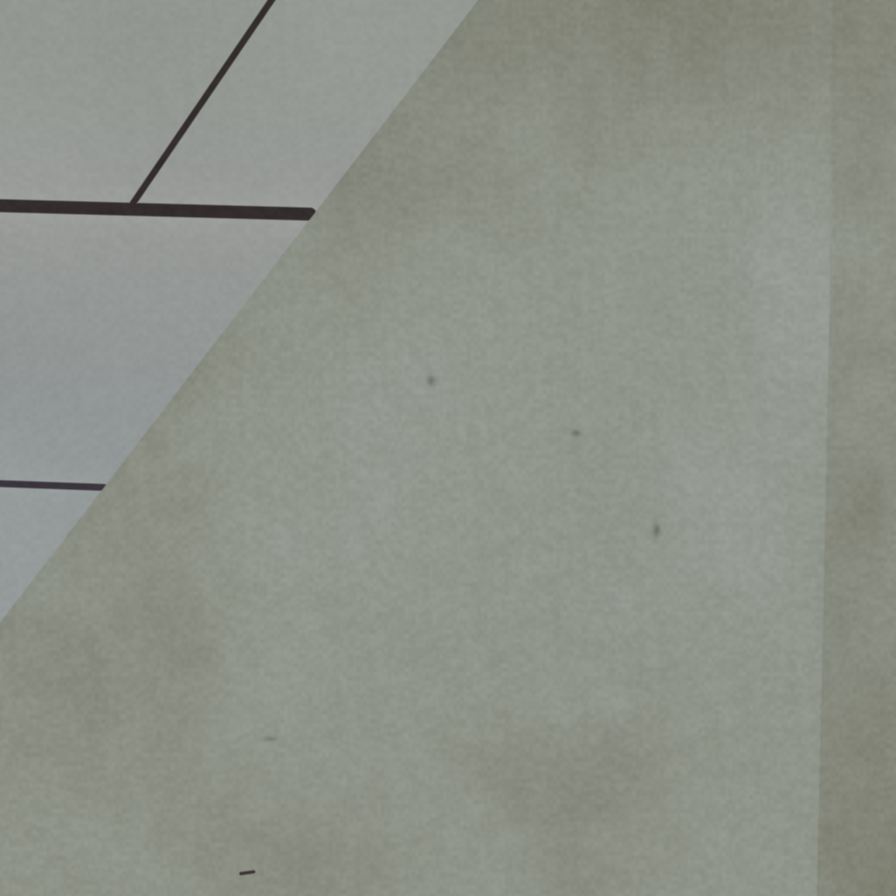
Write a Shadertoy shader that draws this texture.

```glsl
// A weathered concrete wall meets pale tiles along a slanted edge at upper left.
// Distance functions draw the joints and specks; soft blobs and layered value
// noise stain the concrete, and a faint seam marks the darker right strip.
#define CONCRETE vec3(0.560, 0.578, 0.537)
#define STAIN vec3(0.475, 0.480, 0.420)
#define BLOOM vec3(0.605, 0.628, 0.605)
#define TILE vec3(0.588, 0.600, 0.588)
#define JOINT vec3(0.200, 0.175, 0.175)
#define MOTTLE 0.42
#define GRAIN 0.026
#define EDGE_X 0.0
#define EDGE_Y 0.305
#define EDGE_LEAN 0.768

float hash(vec2 p) {
    return fract(sin(dot(p, vec2(127.1, 311.7))) * 43758.545);
}

float noise(vec2 p) {
    vec2 i = floor(p), f = fract(p);
    f = f * f * (3.0 - 2.0 * f);
    return mix(mix(hash(i), hash(i + vec2(1, 0)), f.x),
               mix(hash(i + vec2(0, 1)), hash(i + vec2(1, 1)), f.x), f.y);
}

float fbm(vec2 p) {
    float sum = 0.0, amp = 0.5;
    for (int i = 0; i < 5; i++) {
        sum += amp * noise(p);
        p = mat2(1.6, 1.2, -1.2, 1.6) * p + 7.3;
        amp *= 0.5;
    }
    return sum;
}

// Soft elliptical patch, 1 at its centre
float blob(vec2 p, vec2 centre, vec2 radius) {
    vec2 q = (p - centre) / radius;
    return exp(-dot(q, q));
}

float segment(vec2 p, vec2 a, vec2 b) {
    vec2 d = b - a;
    return length(p - a - d * clamp(dot(p - a, d) / dot(d, d), 0.0, 1.0));
}

float stroke(float dist, float halfWidth, float soft) {
    return 1.0 - smoothstep(halfWidth - soft, halfWidth + soft, dist);
}

vec3 concrete(vec2 p, float soft) {
    float seamX = 0.913 + 0.022 * min(p.y, 0.68);
    float strip = smoothstep(-0.004, 0.004, p.x - seamX);
    float below = 1.0 - smoothstep(0.62, 0.74, p.y);

    // Broad tone: negative is stained, positive is bleached
    float tone = MOTTLE * 2.2 * (fbm(p * vec2(6.0, 5.0) + 3.0) - 0.49);
    tone += MOTTLE * (noise(p * vec2(38.0, 30.0)) - 0.5) * 0.4;
    tone -= 0.60 * blob(p, vec2(0.60, 1.02), vec2(0.24, 0.17));
    tone -= 0.42 * blob(p, vec2(0.43, 0.79), vec2(0.09, 0.10));
    tone -= 0.22 * blob(p, vec2(0.80, 0.92), vec2(0.16, 0.14));
    tone -= 0.25 * blob(p, vec2(0.66, 0.08), vec2(0.14, 0.12));
    tone -= 0.20 * blob(p, vec2(0.14, 0.28), vec2(0.12, 0.10));
    tone -= 0.20 * blob(p, vec2(0.38, 0.04), vec2(0.12, 0.05));
    tone += 0.50 * blob(p, vec2(0.89, 0.66), vec2(0.06, 0.13)) * (1.0 - strip);
    tone += 0.28 * blob(p, vec2(0.52, 0.45), vec2(0.24, 0.16));
    tone += 0.30 * blob(p, vec2(0.36, 0.20), vec2(0.18, 0.12));
    tone += 0.22 * blob(p, vec2(0.82, 0.42), vec2(0.10, 0.24)) * (1.0 - strip);
    tone += 0.25 * blob(p, vec2(0.69, 0.33), vec2(0.04, 0.025));
    tone += 0.30 * blob(p, vec2(0.675, 0.21), vec2(0.025, 0.018));
    tone -= strip * mix(0.25, 0.45, below);
    tone -= 0.45 * blob(p, vec2(0.963, 0.425), vec2(0.032, 0.045));

    vec3 col = mix(CONCRETE, STAIN, clamp(-tone, 0.0, 1.0));
    col = mix(col, BLOOM, clamp(tone, 0.0, 1.0));
    col -= 0.035 * below * stroke(abs(p.x - seamX), 0.001, soft + 0.001);

    // Small pits and one dark chip
    float pits = blob(p, vec2(0.643, 0.517), vec2(0.005, 0.004));
    pits += blob(p, vec2(0.733, 0.408), vec2(0.004, 0.007));
    pits += blob(p, vec2(0.481, 0.575), vec2(0.005, 0.006));
    pits += 0.7 * blob(p, vec2(0.302, 0.175), vec2(0.007, 0.003));
    col -= 0.13 * pits;
    float chip = segment(p, vec2(0.269, 0.025), vec2(0.283, 0.027));
    return mix(col, JOINT, 0.9 * stroke(chip, 0.0018, soft));
}

vec3 tiles(vec2 p, float soft) {
    vec3 col = TILE + 0.035 * (fbm(p * 5.0 + 11.0) - 0.5);
    col += vec3(-0.012, -0.004, 0.012) * (1.0 - smoothstep(0.45, 0.78, p.y));
    col += vec3(-0.006, 0.0, -0.012) * smoothstep(0.75, 1.0, p.y);

    float wide = segment(p, vec2(-0.02, 0.771), vec2(0.346, 0.761));
    float thin = segment(p, vec2(-0.02, 0.461), vec2(0.116, 0.456));
    float slanted = segment(p, vec2(0.147, 0.771), vec2(0.310, 1.010));
    // Pale rims beside the joints
    col += 0.035 * (exp(-wide * 65.0) + 0.6 * exp(-thin * 90.0));
    float dark = max(stroke(wide, 0.0072, soft), stroke(slanted, 0.0036, soft));
    col = mix(col, JOINT, dark);
    return mix(col, JOINT + vec3(0.03, 0.03, 0.06), stroke(thin, 0.0038, soft));
}

void mainImage(out vec4 fragColor, in vec2 fragCoord) {
    vec2 p = fragCoord / iResolution.xy;
    float soft = max(1.0 / iResolution.y, 0.0015);

    // Positive on the concrete side of the slanted edge
    float side = (p.x - EDGE_X - EDGE_LEAN * (p.y - EDGE_Y)) / length(vec2(1.0, EDGE_LEAN));
    float wall = smoothstep(-soft, soft, side);
    vec3 col = mix(tiles(p, soft), concrete(p, soft), wall);
    col -= 0.018 * wall * exp(-max(side, 0.0) * 60.0);

    // Fine woven grain over everything
    float grain = noise(p * vec2(260.0, 190.0)) + noise(p * vec2(130.0, 210.0) + 5.0) - 1.0;
    col += GRAIN * grain * mix(0.6, 1.0, wall);
    fragColor = vec4(col, 1.0);
}
```
